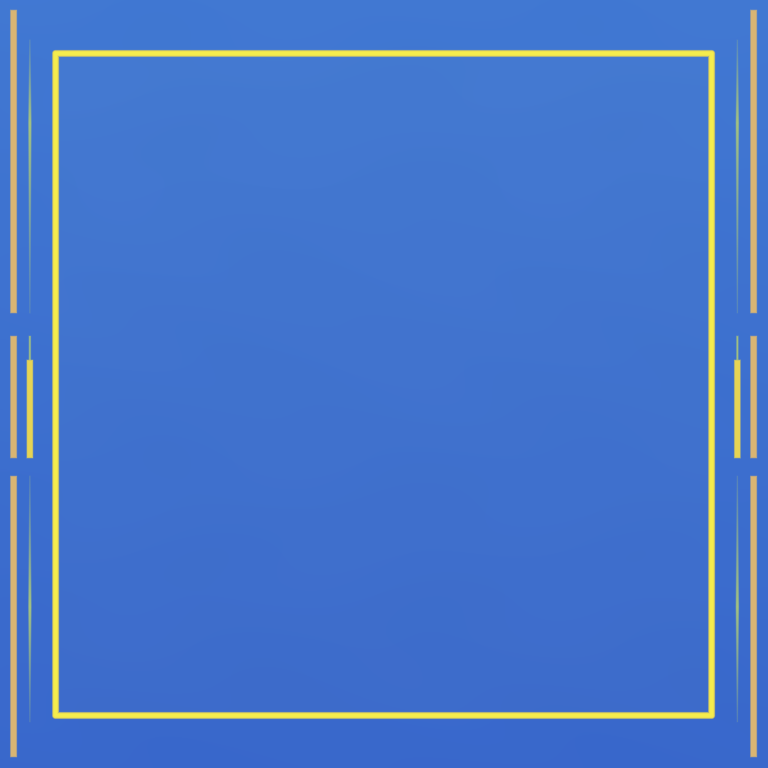
A WebGL 1 fragment shader for this background:

```glsl
precision highp float;
// A blue vertical gradient holding a thin yellow square frame, with broken
// amber bars and tapered yellow slivers mirrored along both side margins.
// Every line is a box distance; x is folded about the frame's centre.
uniform vec2 u_resolution;

const float AXIS = 0.4995;
const vec3 SKY_TOP = vec3(0.268, 0.480, 0.820);
const vec3 SKY_BOTTOM = vec3(0.236, 0.415, 0.792);
const vec3 YELLOW = vec3(0.960, 0.930, 0.300);
const vec3 GOLD = vec3(0.900, 0.830, 0.330);
const vec3 AMBER = vec3(0.850, 0.710, 0.450);
const vec3 LIME = vec3(0.640, 0.760, 0.500);

float boxDistance(vec2 p, vec2 halfSize) {
  vec2 d = abs(p) - halfSize;
  return length(max(d, 0.0)) + min(max(d.x, d.y), 0.0);
}

float cover(float distance, float soft) {
  return 1.0 - smoothstep(-soft, soft, distance);
}

// Upright bar centred on x, running from span.x up to span.y.
float bar(vec2 p, float x, vec2 span, float halfWidth, float soft) {
  vec2 center = vec2(x, 0.5 * (span.x + span.y));
  return cover(boxDistance(p - center, vec2(halfWidth, 0.5 * (span.y - span.x))), soft);
}

// Thin bar that fades and narrows away from its peak height.
float sliver(vec2 p, float x, vec2 span, float peak, float soft) {
  float reach = p.y > peak ? span.y - peak : peak - span.x;
  float swell = max(1.0 - abs(p.y - peak) / reach, 0.0);
  float halfWidth = mix(0.0005, 0.0019, swell);
  return bar(p, x, span, halfWidth, soft) * mix(0.35, 1.0, swell);
}

// Faint layered sines break up the flat gradient.
float mottling(vec2 p) {
  return sin(p.x * 17.0 + 2.0 * sin(p.y * 11.0)) * sin(p.y * 23.0 + p.x * 5.0);
}

vec3 background(vec2 p, float soft) {
  vec3 color = mix(SKY_BOTTOM, SKY_TOP, p.y);
  float inside = cover(boxDistance(p - vec2(AXIS, 0.4994), vec2(0.427, 0.431)), soft);
  color += mix(vec3(-0.014, -0.010, 0.004), vec3(0.0), inside);
  return color + 0.002 * mottling(p);
}

void main() {
  vec2 p = gl_FragCoord.xy / u_resolution;
  float soft = max(0.0013, 0.7 / min(u_resolution.x, u_resolution.y));
  vec2 folded = vec2(abs(p.x - AXIS), p.y);
  vec3 color = background(p, soft);

  // Square frame with a brighter core
  float edge = abs(boxDistance(p - vec2(AXIS, 0.4994), vec2(0.4271, 0.4310)));
  vec3 frameColor = mix(YELLOW, GOLD, smoothstep(0.0010, 0.0045, edge));
  color = mix(color, frameColor, cover(edge - 0.0042, soft));

  // Outer amber bars in three lengths
  float amber = bar(folded, 0.4818, vec2(0.5924, 0.9870), 0.0042, soft);
  amber = max(amber, bar(folded, 0.4818, vec2(0.4036, 0.5625), 0.0042, soft));
  amber = max(amber, bar(folded, 0.4818, vec2(0.0143, 0.3802), 0.0042, soft));
  color = mix(color, AMBER, amber);

  // Inner slivers above and below, with a short stem at the middle
  float thin = sliver(folded, 0.4606, vec2(0.5924, 0.9480), 0.840, soft);
  thin = max(thin, sliver(folded, 0.4606, vec2(0.0600, 0.3802), 0.210, soft));
  thin = max(thin, bar(folded, 0.4606, vec2(0.5313, 0.5625), 0.0012, soft));
  color = mix(color, LIME, thin);
  float block = bar(folded, 0.4606, vec2(0.4036, 0.5313), 0.0040, soft);
  color = mix(color, GOLD, block);

  gl_FragColor = vec4(color, 1.0);
}
```
